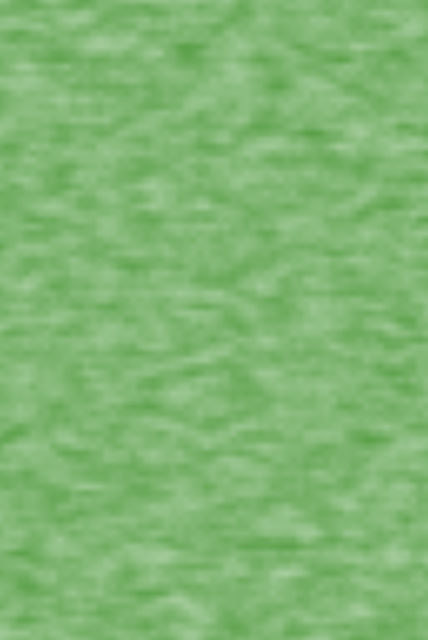
Reproduce this texture procedurally as a Shadertoy shader.

```glsl
// Soft green surface covered in short, blurry horizontal dashes.
// Stretched gradient noise, bent by a gentle warp, is sampled with some grain on
// a coarse square grid and blended between, which gives the soft, blocky edges.

const vec3 MID_GREEN  = vec3(0.502, 0.715, 0.451); // average colour
const vec3 TONE_SHIFT = vec3(0.046, 0.027, 0.052); // colour change per unit of tone
const float TONE_LIMIT = 4.5;                      // tone that is never passed

// Cell sizes, in canvas heights
const float GRID_CELL  = 1.0 / 96.0;
const vec2 STREAK_CELL = vec2(0.066, 0.023);
const vec2 DASH_CELL   = vec2(0.040, 0.021);
const vec2 BROAD_CELL  = vec2(0.110, 0.055);
const vec2 WARP_CELL   = vec2(0.075, 0.060);

// Strength of each layer
const float STREAK_GAIN = 3.6;
const float DASH_GAIN   = 2.5;
const float BROAD_GAIN  = 1.9;
const float GRAIN_GAIN  = 0.62;
const float WARP_HEIGHT = 0.016;
const float CONTRAST    = 1.2;  // plain strength of streaks and dashes
const float ACCENT      = 0.1;  // how much the strongest ones stand out
const float EDGE        = 0.5;  // blend between grid points: 0 linear, 1 eased

// Integer hash: two random values in -1..1 for each cell and layer
vec2 hash2(vec2 cell, uint layer) {
    uvec2 v = uvec2(ivec2(cell)) + uvec2(layer * 747u, layer * 1319u);
    v = v * 1664525u + 1013904223u;
    v.x += v.y * 1664525u;
    v.y += v.x * 1664525u;
    v ^= v >> 16u;
    v.x += v.y * 1664525u;
    v.y += v.x * 1664525u;
    v ^= v >> 16u;
    return vec2(v & 65535u) / 32767.5 - 1.0;
}

vec2 fade(vec2 t) {
    return t * t * t * (t * (t * 6.0 - 15.0) + 10.0);
}

// Random slope of one lattice corner, evaluated at p
float cornerSlope(vec2 corner, vec2 p, uint layer) {
    return dot(hash2(corner, layer), p - corner);
}

float gradientNoise(vec2 p, uint layer) {
    vec2 c = floor(p);
    vec2 w = fade(p - c);
    float low  = mix(cornerSlope(c, p, layer),
                     cornerSlope(c + vec2(1, 0), p, layer), w.x);
    float high = mix(cornerSlope(c + vec2(0, 1), p, layer),
                     cornerSlope(c + vec2(1, 1), p, layer), w.x);
    return mix(low, high, w.y);
}

// Lightness of one grid point, in steps around the average
float gridTone(vec2 cell) {
    vec2 uv = cell * GRID_CELL;

    // Bend the rows so that some streaks lean up or down
    vec2 bent = uv;
    bent.y += WARP_HEIGHT * gradientNoise(uv / WARP_CELL, 1u);

    // Streaks and dashes, with a few stronger accents
    float tone = STREAK_GAIN * gradientNoise(bent / STREAK_CELL, 3u);
    tone += DASH_GAIN * gradientNoise(bent / DASH_CELL + 0.37, 4u);
    tone *= CONTRAST + ACCENT * tone * tone;

    // Slow drift and single-cell grain
    tone += BROAD_GAIN * gradientNoise(uv / BROAD_CELL, 2u);
    tone += GRAIN_GAIN * hash2(cell, 5u).x;

    // Ease the extremes
    return tone / sqrt(1.0 + tone * tone / (TONE_LIMIT * TONE_LIMIT));
}

void mainImage(out vec4 fragColor, in vec2 fragCoord) {
    vec2 p = fragCoord / iResolution.y / GRID_CELL;
    vec2 cell = floor(p);
    vec2 w = p - cell;
    w = mix(w, smoothstep(0.0, 1.0, w), EDGE);

    // Blend the four surrounding grid points
    float low  = mix(gridTone(cell), gridTone(cell + vec2(1, 0)), w.x);
    float high = mix(gridTone(cell + vec2(0, 1)), gridTone(cell + vec2(1, 1)), w.x);
    float tone = mix(low, high, w.y);

    fragColor = vec4(MID_GREEN + TONE_SHIFT * tone, 1.0);
}
```
